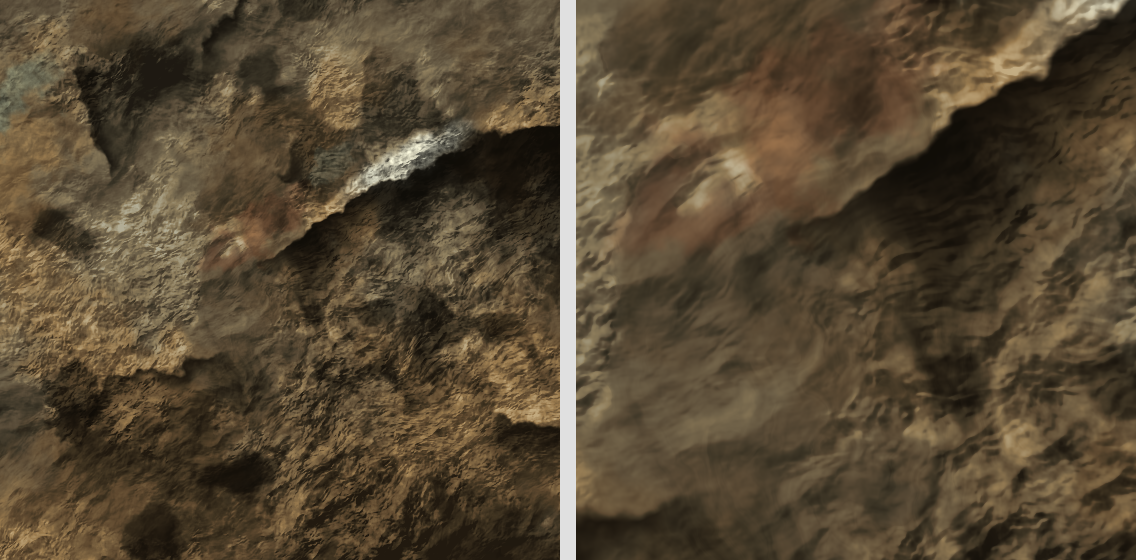
Left, the full canvas; right, a detail of the centre.
Write a Shadertoy shader that draws this texture.

```glsl
// Weathered rocky hillside: crumbling brown ledges, deep shadows, dust and pale mineral outcrops.

const vec2 LIGHT_DIR = vec2(-0.64, 0.77);

float hash(vec2 cell) {
    vec3 q = fract(cell.xyx * 0.1031);
    q += dot(q, q.yzx + 33.33);
    return fract((q.x + q.y) * q.z);
}

float noise(vec2 p) {
    vec2 cell = floor(p), f = fract(p);
    vec2 u = f * f * f * (f * (f * 6.0 - 15.0) + 10.0);
    float low = mix(hash(cell), hash(cell + vec2(1, 0)), u.x);
    float high = mix(hash(cell + vec2(0, 1)), hash(cell + vec2(1, 1)), u.x);
    return mix(low, high, u.y);
}

vec2 rotate(vec2 p, float angle) {
    float c = cos(angle), s = sin(angle);
    return vec2(c * p.x + s * p.y, c * p.y - s * p.x);
}

float fbm(vec2 p, int octaves) {
    float sum = 0.0, amp = 0.5, total = 0.0;
    for (int i = 0; i < octaves; i++) {
        sum += amp * noise(p);
        total += amp;
        p = rotate(p, 0.9) * 2.03 + 17.3;
        amp *= 0.5;
    }
    return sum / total;
}

vec2 warp(vec2 p, float scale, float amount) {
    return p + amount * (vec2(fbm(p * scale + 31.7, 5), fbm(p * scale + 74.2, 5)) - 0.5);
}

// Softly creased ridges at large scale, rubble at small scale, partly stepped
float terrainHeight(vec2 p, float roughness) {
    vec2 q = rotate(warp(p, 5.0, 0.07), 0.5) * vec2(2.6, 3.5) + 5.0;
    float h = 0.0, amp = 0.5, gain = mix(0.38, 0.55, roughness);
    for (int i = 0; i < 7; i++) {
        float n = noise(q), m = 2.0 * n - 1.0;
        h += amp * (i < 4 ? 1.0 - sqrt(m * m + 0.015) : 1.7 * n);
        q = rotate(q, 0.7) * 2.07 + 9.1;
        amp *= gain;
    }
    float k = h * 6.0;
    return mix(h, (floor(k) + smoothstep(0.5, 1.0, fract(k))) / 6.0, 0.3);
}

// x: shadow cast on the right-hand side of a to b, y: lit rim on the other side
vec2 ledge(vec2 p, vec2 a, vec2 b, float reach) {
    vec2 dir = normalize(b - a), r = p - a;
    float along = dot(r, dir) / length(b - a);
    float below = dir.y * r.x - dir.x * r.y;
    float ends = smoothstep(0.0, 0.25, along) * (1.0 - smoothstep(0.8, 1.0, along));
    float shadow = smoothstep(0.0, 0.008, below) * exp(-pow(max(below, 0.0) / reach, 2.0));
    float rim = (1.0 - smoothstep(-0.004, 0.004, below)) * exp(min(below, 0.0) / 0.03);
    return ends * vec2(shadow, rim);
}

float blob(vec2 p, vec2 center, float angle, vec2 size) {
    return 1.0 - smoothstep(0.5, 1.2, length(rotate(p - center, angle) / size));
}

vec3 blend(vec3 color, vec3 next, float lo, float hi, float tone) {
    return mix(color, next, clamp((tone - lo) / (hi - lo), 0.0, 1.0));
}

vec3 rockColor(float tone) {
    vec3 color = blend(vec3(0.06, 0.05, 0.03), vec3(0.11, 0.09, 0.06), 0.03, 0.09, tone);
    color = blend(color, vec3(0.24, 0.21, 0.15), 0.09, 0.21, tone);
    color = blend(color, vec3(0.35, 0.29, 0.21), 0.21, 0.29, tone);
    color = blend(color, vec3(0.44, 0.38, 0.28), 0.29, 0.38, tone);
    color = blend(color, vec3(0.57, 0.49, 0.35), 0.38, 0.49, tone);
    return blend(color, vec3(0.72, 0.68, 0.57), 0.49, 0.66, tone);
}

void mainImage(out vec4 fragColor, in vec2 fragCoord) {
    vec2 p = fragCoord / iResolution.y;
    vec2 jagged = warp(p, 12.0, 0.09), crumbled = warp(p, 22.0, 0.13);

    // Dark dust pockets, and one broad pale slope at the top
    float paleDust = blob(crumbled, vec2(0.82, 0.96), 0.1, vec2(0.28, 0.1));
    float dust = smoothstep(0.5, 0.64, fbm(crumbled * 4.5 + 3.0, 4));
    float roughness = 1.0 - 0.75 * max(dust, paleDust);

    // Slope lighting
    float eps = 0.0015;
    float slope = terrainHeight(p, roughness) - terrainHeight(p + LIGHT_DIR * eps, roughness);
    slope *= 0.24 * mix(0.5, 1.0, roughness) / eps;
    float relief = slope / (1.0 + abs(slope));

    // Main cliff and smaller ledges
    float reach = 0.4 + 1.2 * fbm(jagged * 9.0, 4);
    vec2 cliff = max(ledge(jagged, vec2(0.38, 0.5), vec2(0.92, 0.8), 0.09 * reach),
                     ledge(jagged, vec2(0.78, 0.77), vec2(1.3, 0.8), 0.2 * reach));
    vec2 steps = max(ledge(jagged, vec2(0.06, 0.26), vec2(0.42, 0.39), 0.03 * reach),
                     ledge(jagged, vec2(0.17, 0.66), vec2(0.12, 0.93), 0.04 * reach));
    steps = max(steps, ledge(jagged, vec2(0.33, 0.88), vec2(0.44, 1.06), 0.03));
    steps = max(steps, ledge(jagged, vec2(0.82, 0.28), vec2(1.15, 0.24), 0.08 * reach));
    float shade = 1.0 - max(0.88 * cliff.x, 0.72 * steps.x);

    // Broad patches, recesses, pale crumbs, grain and streaks down the cliff face
    float patches = fbm(jagged * 4.5 + 40.0, 5) - 0.5;
    float pits = smoothstep(0.58, 0.7, fbm(jagged * 7.0 + 60.0, 5));
    float crumbs = smoothstep(0.5, 0.68, fbm(p * 42.0 + 8.0, 4));
    float grain = fbm(p * 130.0, 3) - 0.5;
    float streaks = fbm(rotate(jagged, 0.25) * vec2(70.0, 13.0), 4) - 0.5;
    float slopeBand = blob(crumbled, vec2(0.45, 0.72), 0.5, vec2(0.36, 0.14));
    float face = blob(p, vec2(0.7, 0.48), 0.2, vec2(0.4, 0.24));
    float tone = 0.29 + 0.07 * (p.y - 0.5) + 0.17 * relief + 0.42 * patches - 0.055 * dust;
    tone += roughness * (0.17 * grain + 0.09 * crumbs + 0.07 * slopeBand) + 0.22 * streaks * face;
    tone += 0.1 * max(cliff.y, 0.7 * steps.y) + 0.04 * paleDust;
    tone = max(tone, 0.1) * shade * (1.0 - 0.5 * pits * (1.0 - paleDust));
    vec3 color = rockColor(tone);

    // Ochre to grey drift, white outcrop, copper tint and rust
    float drift = smoothstep(0.3, 0.7, fbm(crumbled * 4.0 + 90.0, 4) + 0.4 * (p.y - 0.5));
    color *= mix(vec3(1.06, 0.98, 0.87), vec3(0.97, 1.0, 1.03), drift);
    float lit = 0.8 + 0.4 * relief + 0.7 * grain;
    float white = blob(jagged, vec2(0.73, 0.715), 0.56, vec2(0.13, 0.038));
    float teal = max(blob(crumbled, vec2(0.02, 0.82), 0.8, vec2(0.12, 0.06)),
                     0.5 * blob(crumbled, vec2(0.6, 0.7), 0.5, vec2(0.06, 0.025)));
    float rust = blob(crumbled, vec2(0.46, 0.59), 0.6, vec2(0.12, 0.04));
    color = mix(color, vec3(0.82, 0.82, 0.74) * lit, 0.8 * white * shade);
    color = mix(color, vec3(0.44, 0.51, 0.45) * lit, 0.55 * teal * shade);
    color *= mix(vec3(1), vec3(1.04, 0.93, 0.92), rust);
    fragColor = vec4(clamp(color, 0.0, 1.0), 1.0);
}
```
